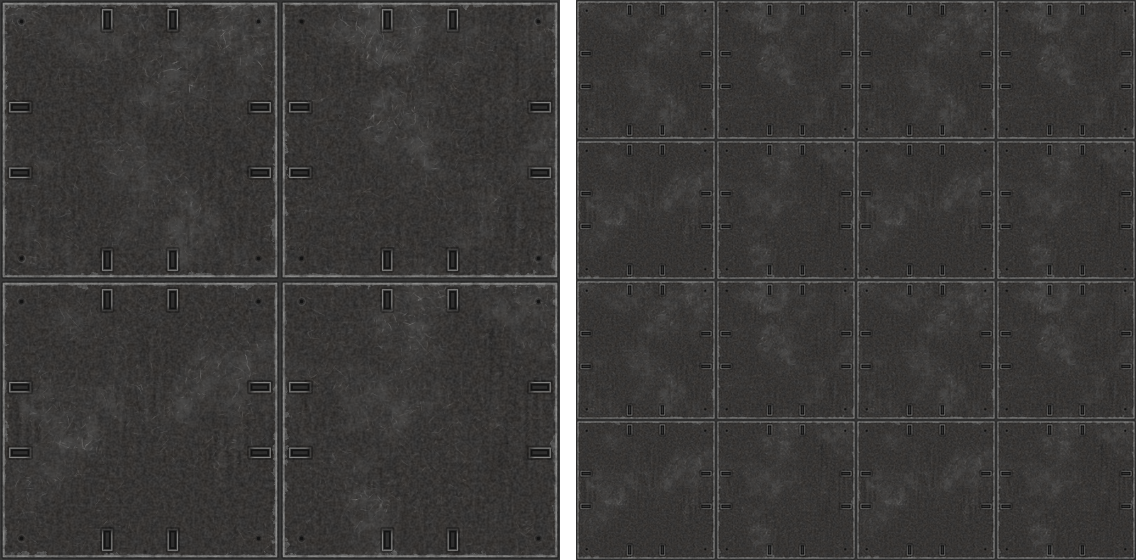
Left: one tile. Right: repeated 2 by 2.
A three.js fragment shader for this texture:

```glsl
#define PANELS 2.0
#define GROOVE 0.0085
#define LIP 0.0052
#define SOFT 0.0024
#define SLOT_POS vec2(0.428, 0.117)
#define SLOT_HALF vec2(0.037, 0.0165)
#define RIVET_POS vec2(0.423)
#define RIVET_RADIUS 0.0068
#define GRAIN 0.062
#define STEEL vec3(0.211, 0.204, 0.199)
#define WORN vec3(0.33, 0.33, 0.328)
#define BRIGHT vec3(0.58, 0.58, 0.575)

varying vec2 vUv;

float hash(vec2 p) {
  vec3 q = fract(p.xyx * vec3(0.1031, 0.1030, 0.0973));
  q += dot(q, q.yzx + 33.33);
  return fract((q.x + q.y) * q.z);
}

float corner(vec2 cell, vec2 offset, vec2 period, float seed) {
  float a = 6.28318 * hash(mod(cell, period) + seed * 17.3);
  return dot(vec2(cos(a), sin(a)), offset);
}

// Gradient noise that wraps over a whole period
float noise(vec2 uv, vec2 period, float seed) {
  vec2 p = uv * period, i = floor(p), f = p - i;
  vec2 u = f * f * f * (f * (f * 6.0 - 15.0) + 10.0);
  vec2 e = vec2(1.0, 0.0);
  float low = mix(corner(i, f, period, seed), corner(i + e, f - e, period, seed), u.x);
  float high = mix(corner(i + e.yx, f - e.yx, period, seed), corner(i + 1.0, f - 1.0, period, seed), u.x);
  return mix(low, high, u.y);
}

float fbm(vec2 uv, float period, float seed) {
  float sum = 0.0, gain = 0.6;
  for (int k = 0; k < 5; k++) {
    sum += gain * noise(uv, vec2(period), seed + float(k));
    period *= 2.0;
    gain *= 0.58;
  }
  return sum;
}

float box(vec2 p, vec2 halfSize) {
  vec2 d = abs(p) - halfSize;
  return length(max(d, 0.0)) + min(max(d.x, d.y), 0.0);
}

float fill(float d) { return 1.0 - smoothstep(-SOFT, SOFT, d); }

float stroke(float d, float halfWidth) { return fill(abs(d) - halfWidth); }

// One random fine segment per wrapped cell
float scratches(vec2 uv, float cells, float seed) {
  vec2 p = uv * cells, home = floor(p);
  float sum = 0.0;
  for (int y = -1; y <= 1; y++)
    for (int x = -1; x <= 1; x++) {
      vec2 cell = home + vec2(float(x), float(y));
      vec2 id = mod(cell, cells) + seed * 31.7;
      vec2 center = cell + vec2(hash(id + 3.1), hash(id + 7.7));
      float angle = 6.28318 * hash(id + 11.3);
      vec2 dir = vec2(cos(angle), sin(angle));
      float reach = mix(0.12, 0.6, hash(id + 19.9));
      vec2 q = p - center;
      float along = clamp(dot(q, dir), -reach, reach);
      float d = length(q - dir * along) / cells;
      float strength = pow(hash(id + 23.5), 3.0);
      sum += strength * (1.0 - abs(along) / reach * 0.7) * (1.0 - smoothstep(0.0002, 0.0018, d));
    }
  return sum;
}

void main() {
  vec2 uv = vUv;
  vec2 local = fract(uv * PANELS) - 0.5;
  vec2 fold = abs(local);
  vec2 bent = uv + 0.008 * vec2(fbm(uv, 26.0, 21.0), fbm(uv, 26.0, 41.0));

  // Steel with broad stains, grain and vertical streaks
  float stain = smoothstep(-0.06, 0.36, fbm(bent, 5.0, 1.0));
  float patches = smoothstep(-0.2, 0.32, fbm(uv, 26.0, 8.0));
  float grain = noise(uv, vec2(230.0), 15.0) + 0.8 * noise(bent, vec2(127.0, 109.0), 16.0);
  float streak = noise(uv, vec2(110.0, 9.0), 17.0) * smoothstep(-0.1, 0.4, noise(uv, vec2(6.0), 18.0));
  vec3 color = STEEL + GRAIN * grain + 0.05 * streak;
  color += vec3(0.012, 0.002, -0.008) * noise(uv, vec2(45.0), 19.0);
  color = mix(color, WORN, stain * (0.14 + 0.42 * patches));

  // Short bent scratches, brighter on stains
  float marks = 0.7 * scratches(bent, 23.0, 1.0) + scratches(bent, 47.0, 2.0);
  marks += scratches(bent, 71.0, 3.0) + 0.8 * scratches(bent, 101.0, 5.0);
  float scuffed = smoothstep(-0.25, 0.35, noise(uv, vec2(13.0), 24.0));
  color += 0.13 * marks * (0.25 + 0.4 * scuffed + 0.55 * stain);
  color -= 0.035 * scratches(bent, 59.0, 4.0);

  // Rivet holes with worn rims
  float rivet = length(fold - RIVET_POS) - RIVET_RADIUS;
  float rimWear = smoothstep(-0.2, 0.4, noise(uv, vec2(34.0), 25.0));
  color = mix(color, WORN, stroke(rivet - 0.007, 0.002) * (0.1 + 0.7 * rimWear));
  color *= 1.0 - 0.25 * stroke(rivet - 0.002, 0.002);
  color = mix(color, vec3(0.07), fill(rivet));

  // Slots mirrored to all four sides, fading inward
  vec2 side = fold.x > fold.y ? fold : fold.yx;
  vec2 slotPoint = side - SLOT_POS;
  float slot = box(slotPoint, SLOT_HALF);
  float outward = smoothstep(-0.038, -0.016, slotPoint.x);
  color *= 1.0 - 0.3 * stroke(slot - 0.006, 0.003);
  color = mix(color, vec3(0.17), fill(slot) * 0.8);
  color = mix(color, vec3(0.06), stroke(slot + 0.0075, 0.0032) * 0.9);
  color = mix(color, BRIGHT, stroke(slot, 0.0017) * mix(0.12, 0.95, outward));

  // Ragged chipped lips around each panel
  float edge = -(box(local, vec2(0.496 - GROOVE)) - 0.004);
  float ragged = fbm(uv, 56.0, 30.0);
  float wear = smoothstep(-0.15, 0.35, fbm(uv, 11.0, 50.0));
  float chip = 0.012 * max(ragged + 0.15, 0.0) + 0.055 * wear * max(ragged, 0.0);
  color = mix(color, WORN + 0.03 + 0.12 * grain, fill(edge - 1.6 * LIP - chip) * 0.75);
  float polish = clamp(0.62 + 1.1 * ragged + 0.2 * wear, 0.2, 1.0);
  color = mix(color, BRIGHT, stroke(edge - LIP, LIP * 0.5) * polish);

  // Recessed joints with shaded walls
  vec3 joint = mix(vec3(0.215), vec3(0.13), smoothstep(-0.007, -0.001, edge));
  color = mix(color, joint + 0.02 * grain, fill(edge));

  gl_FragColor = vec4(clamp(color, 0.0, 1.0), 1.0);
}
```
